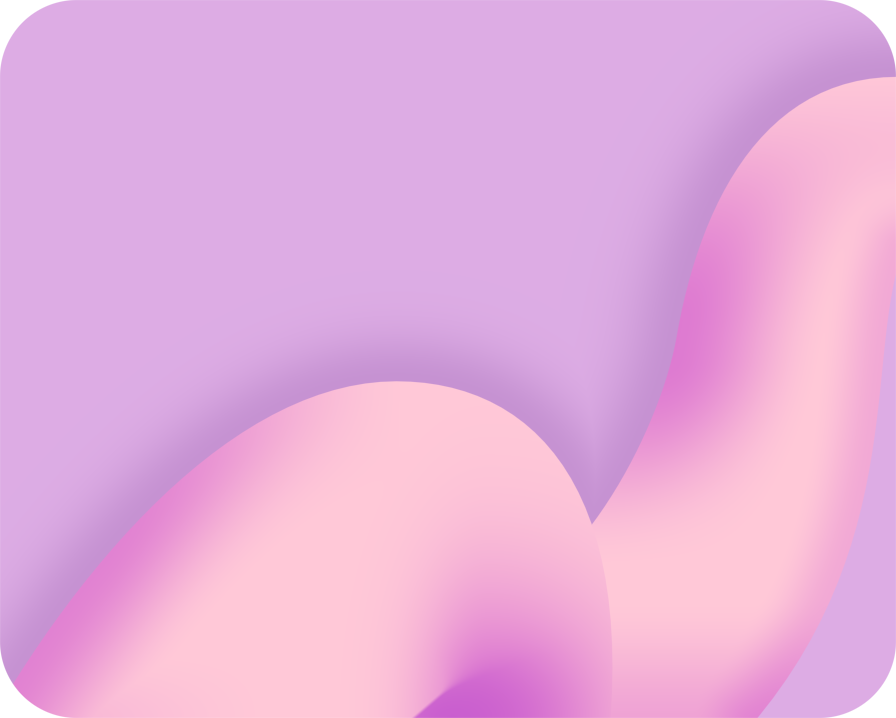
Give the GLSL for this background, as a Shadertoy shader.

```glsl
const vec3 LILAC = vec3(0.865, 0.675, 0.894);
const vec3 SHADOW = vec3(0.765, 0.56, 0.815);
const vec3 PEACH = vec3(1.0, 0.785, 0.845);
const vec3 ROSE = vec3(0.87, 0.48, 0.82);
const vec3 VIOLET = vec3(0.79, 0.37, 0.81);
const int SEGMENTS = 28;

vec2 bezier(vec2 a, vec2 b, vec2 c, vec2 d, float t) {
    float s = 1.0 - t;
    return s * s * s * a + 3.0 * s * s * t * b + 3.0 * s * t * t * c + t * t * t * d;
}

// Signed distance to a cubic curve, positive on its right-hand side
float curveDistance(vec2 p, vec2 a, vec2 b, vec2 c, vec2 d) {
    float nearest = 1e5;
    float side = 1.0;
    vec2 start = a;
    for (int i = 1; i <= SEGMENTS; i++) {
        vec2 end = bezier(a, b, c, d, float(i) / float(SEGMENTS));
        vec2 along = end - start;
        vec2 q = p - start;
        vec2 gap = q - along * clamp(dot(q, along) / dot(along, along), 0.0, 1.0);
        float dist = dot(gap, gap);
        if (dist < nearest) {
            nearest = dist;
            side = along.y * q.x - along.x * q.y < 0.0 ? -1.0 : 1.0;
        }
        start = end;
    }
    return side * sqrt(nearest);
}

float closer(float a, float b) {
    return abs(a) < abs(b) ? a : b;
}

// Falls smoothly from one to zero between two values
float fade(float from, float to, float x) {
    return 1.0 - smoothstep(from, to, x);
}

float glow(vec2 offset, vec2 radius) {
    vec2 q = offset / radius;
    return exp(-dot(q, q));
}

float coverage(float dist, float pixel) {
    return smoothstep(-0.75 * pixel, 0.75 * pixel, dist);
}

float roundedBox(vec2 p, vec2 halfSize, float radius) {
    vec2 q = abs(p) - halfSize + radius;
    return length(max(q, 0.0)) + min(max(q.x, q.y), 0.0) - radius;
}

vec3 shadeBackTube(vec2 p, float leftEdge, float rightEdge) {
    float rimStrength = smoothstep(0.2, 0.5, p.y) * fade(0.55, 0.93, p.y);
    float leftRim = rimStrength * fade(0.0, 0.21, leftEdge);
    float rightRim = 0.4 * fade(0.0, 0.09, rightEdge);
    float base = 0.5 * fade(-0.02, 0.17, p.y);
    return mix(PEACH, ROSE, clamp(max(leftRim, base) + rightRim, 0.0, 1.0));
}

vec3 shadeFrontTube(vec2 p, float edge) {
    float rim = 0.9 * fade(0.15, 0.58, p.x) * fade(0.0, 0.17, edge);
    float haze = 0.25 * fade(0.0, 0.1, p.y) * fade(0.0, 0.4, p.x);
    vec3 color = mix(PEACH, ROSE, max(rim, haze));

    // Broad glow around the fold
    vec2 fromFold = p - vec2(0.68, 0.0);
    float reach = fromFold.x < 0.0 ? 0.095 : 0.19;
    color = mix(color, ROSE, glow(fromFold, vec2(reach, 0.2)));

    // Crease: crisp at the base, dissolving upward
    float crease = dot(p - vec2(0.576, 0.0), vec2(0.65, -0.76));
    float softness = mix(0.003, 0.08, smoothstep(0.03, 0.12, p.y));
    float depth = smoothstep(-softness, softness, crease);
    return mix(color, VIOLET, depth * glow(p - vec2(0.63, 0.0), vec2(0.14, 0.09)));
}

void mainImage(out vec4 fragColor, in vec2 fragCoord) {
    float pixel = 1.0 / iResolution.y;
    vec2 p = fragCoord * pixel;
    vec2 canvas = iResolution.xy * pixel;

    // Tube outlines
    vec2 bend = vec2(0.942, 0.529);
    float backLeft = closer(
        curveDistance(p, vec2(0.698, 0.156), vec2(0.828, 0.221), vec2(0.922, 0.417), bend),
        curveDistance(p, bend, vec2(0.974, 0.716), vec2(1.063, 0.893), vec2(1.25, 0.893)));
    float backRight = curveDistance(p, vec2(1.258, 0.651), vec2(1.205, 0.513),
        vec2(1.263, 0.253), vec2(1.055, 0.0));
    vec2 crest = vec2(0.552, 0.469);
    float front = closer(
        curveDistance(p, vec2(0.0, 0.018), vec2(0.146, 0.261), vec2(0.349, 0.469), crest),
        curveDistance(p, crest, vec2(0.739, 0.469), vec2(0.885, 0.326), vec2(0.847, -0.039)));

    // Backdrop with soft shadows
    float backShadow = glow(vec2(min(backLeft, 0.0), 0.0), vec2(0.07)) * step(backLeft, 0.01);
    float frontShadow = glow(vec2(min(front, 0.0), 0.0), vec2(0.065)) * fade(0.85, 0.95, p.x);
    vec3 color = mix(LILAC, SHADOW, 0.9 * max(backShadow, frontShadow));

    // Tubes, back to front
    color = mix(color, shadeBackTube(p, backLeft, backRight),
        coverage(min(backLeft, backRight), pixel));
    color = mix(color, shadeFrontTube(p, front), coverage(front, pixel));

    // Rounded card on white
    float card = roundedBox(p - 0.5 * canvas, 0.5 * canvas, 0.107);
    fragColor = vec4(mix(vec3(1.0), color, coverage(-card, pixel)), 1.0);
}
```
